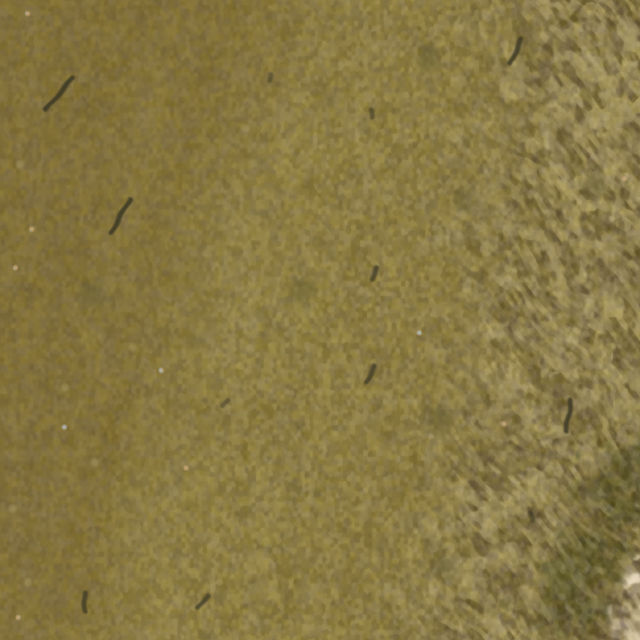
Write a WebGL 1 fragment shader that draws this texture.

```glsl
precision highp float;
// Olive sandy ground: soft slanted bands, a rippled stony side, scattered twigs and specks.
uniform vec2 u_resolution;

const vec3 SHADE_OLIVE = vec3(0.505, 0.437, 0.228);
const vec3 LIGHT_OLIVE = vec3(0.555, 0.493, 0.272);
const vec3 GREY_SAND = vec3(0.525, 0.465, 0.295);
const vec3 PALE_SAND = vec3(0.64, 0.58, 0.37);
const vec3 MOSS = vec3(0.35, 0.335, 0.175);
const vec3 TWIG = vec3(0.25, 0.235, 0.15);
const vec3 STONE = vec3(0.72, 0.66, 0.54);

vec2 hash2(vec2 p) {
  vec3 q = fract(p.xyx * vec3(0.1031, 0.1030, 0.0973));
  q += dot(q, q.yzx + 33.33);
  return fract((q.xx + q.yz) * q.zy);
}

// Smooth cellular noise: jittered cell values blended by distance, 0 to 1.
float cellular(vec2 p) {
  vec2 cell = floor(p);
  float total = 0.0;
  float weights = 0.0;
  for (int y = -1; y <= 1; y++) {
    for (int x = -1; x <= 1; x++) {
      vec2 id = cell + vec2(float(x), float(y));
      vec2 offset = id + 0.15 + 0.7 * hash2(id + 71.0) - p;
      float weight = exp(-6.0 * dot(offset, offset));
      total += weight * hash2(id + 213.0).x;
      weights += weight;
    }
  }
  return total / weights;
}

vec2 rotate(vec2 p, float angle) {
  float c = cos(angle);
  float s = sin(angle);
  return vec2(c * p.x + s * p.y, c * p.y - s * p.x);
}

float segment(vec2 p, vec2 halfAxis) {
  float t = clamp(dot(p, halfAxis) / dot(halfAxis, halfAxis), -1.0, 1.0);
  return length(p - t * halfAxis);
}

// Offset from one jittered point per grid cell, in canvas units.
vec2 scatter(vec2 p, float count, float seed) {
  vec2 id = floor(p * count);
  return p - (id + mix(vec2(0.22), vec2(0.78), hash2(id + seed))) / count;
}

float twigs(vec2 p, float count, float seed) {
  vec2 id = floor(p * count);
  vec2 pick = hash2(id + seed + 17.0);
  vec2 shape = hash2(id + seed + 43.0);
  float angle = 1.25 + 0.9 * (shape.y - 0.5);
  float halfLength = mix(0.005, 0.036, shape.x * shape.x * shape.x);
  float bend = 0.0015 * sin(p.y * 160.0 + shape.y * 6.0);
  float d = segment(scatter(p, count, seed) + vec2(bend, 0.0),
                    halfLength * vec2(cos(angle), sin(angle)));
  float strength = mix(0.5, 0.95, shape.x) * step(pick.x, 0.65);
  return strength * (1.0 - smoothstep(0.001, 0.0065, d));
}

float spots(vec2 p, float count, float seed, float radius, float chance) {
  float present = step(hash2(floor(p * count) + seed + 9.0).x, chance);
  float d = length(scatter(p, count, seed));
  return present * (1.0 - smoothstep(0.2 * radius, radius, d));
}

void main() {
  vec2 p = gl_FragCoord.xy / u_resolution;

  // Shared noise, from broad patches to fine grain
  float broad = cellular(p * 7.0 + 4.0) - 0.5;
  float patches = cellular(p * 32.0 + 19.0) - 0.5;
  float clumps = cellular(p * vec2(72.0, 64.0) + 35.0) - 0.5;
  float grain = cellular(p * vec2(155.0, 125.0) + 7.0) - 0.5;
  float tint = cellular(p * 95.0 + 51.0) - 0.5;

  // Smooth side with slanted bands
  float across = p.x - 0.32 * p.y + 0.05 * broad;
  float bands = sin(across * 26.0 + 2.8) + 0.5 * sin(across * 57.0 + p.y * 3.0);
  float light = smoothstep(-0.08, 0.3, across) + 0.13 * bands * (1.0 - smoothstep(0.15, 0.45, across));
  vec3 color = mix(SHADE_OLIVE, LIGHT_OLIVE, clamp(light + 0.35 * broad, 0.0, 1.0));

  // Rough side: grey sand, slanting ripples and pale clumps
  float rough = smoothstep(0.6, 0.92, p.x + 0.1 * (1.0 - p.y) + 0.16 * broad + 0.08 * patches);
  vec2 warped = p + 0.008 * vec2(sin(p.y * 23.0 + p.x * 9.0), sin(p.x * 31.0 - p.y * 12.0));
  float ripple = cellular(rotate(warped, -0.85) * vec2(48.0, 125.0) + 90.0) - 0.5;
  color = mix(color, GREY_SAND, 0.85 * rough);
  color += rough * 0.21 * ripple * vec3(1.0, 0.97, 0.8);
  float pale = smoothstep(0.06, 0.34, patches + 0.5 * clumps + 0.2 * broad);
  float edgeStreak = 1.0 - smoothstep(0.005, 0.045,
      segment(p - vec2(0.97, 0.83), vec2(0.035, 0.12)) - 0.05 * patches);
  color = mix(color, PALE_SAND, clamp(0.6 * pale * rough + 0.5 * edgeStreak * (0.6 + 2.0 * clumps), 0.0, 0.8));

  // Mossy hollow and pale stones near the lower right corner
  float hollow = segment(p - vec2(0.945, 0.15), vec2(0.04, 0.09)) - 0.09 * patches - 0.06 * clumps;
  float moss = 1.0 - smoothstep(0.01, 0.095, hollow);
  color = mix(color, MOSS + 0.12 * ripple, 0.75 * moss);
  float corner = segment(p - vec2(1.0, 0.05), vec2(0.025, 0.07)) - 0.05 * patches;
  float stones = 1.0 - smoothstep(0.02, 0.05, corner);
  color = mix(color, STONE + 0.45 * clumps + 0.2 * ripple, 0.8 * stones);

  // Fine grain with slight hue drift
  float calm = mix(0.6, 1.0, smoothstep(0.0, 0.35, across));
  color += calm * (0.1 * grain + 0.05 * clumps) * vec3(1.0, 0.98, 0.85);
  color += tint * vec3(0.025, 0.02, -0.055) + 0.018 * patches;

  // Faint stains, twigs and tiny bright specks
  float stain = spots(p + 0.012 * vec2(patches, clumps), 5.0, 61.0, 0.03, 0.25);
  color = mix(color, MOSS, 0.4 * stain);
  color = mix(color, PALE_SAND, 0.6 * spots(p, 17.0, 23.0, 0.01, 0.09));
  color = mix(color, TWIG, twigs(p, 4.0, 5.0));
  vec3 speckColor = mix(vec3(0.8, 0.67, 0.48), vec3(0.72, 0.74, 0.76), step(0.0, tint));
  color = mix(color, speckColor, 0.8 * spots(p, 13.0, 37.0, 0.006, 0.05));

  gl_FragColor = vec4(clamp(color, 0.0, 1.0), 1.0);
}
```
